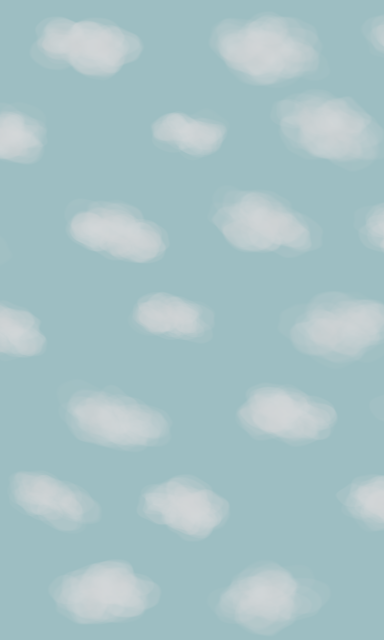
This pattern is drawn by a Shadertoy shader. Its source:

```glsl
// Soft painted clouds scattered over a flat, pale teal sky.
#define CELL_SIZE vec2(0.255, 0.143)    // spacing of clouds, canvas height = 1
#define JITTER vec2(0.060, 0.034)       // random shift of a cloud in its cell
#define CLOUD_SPREAD vec2(0.055, 0.027) // half extent of the puff centres
#define PUFF_RADIUS vec2(0.037, 0.027)
#define PUFF_COUNT 36
#define WISP_COUNT 6
#define PUFF_ALPHA 0.155
#define EDGE_SOFTNESS 0.15
#define WARP 0.007
#define SKY_COLOR vec3(0.615, 0.745, 0.760)
#define CLOUD_COLOR vec3(0.826, 0.836, 0.842)

float hash(vec2 p) {
    return fract(sin(dot(p, vec2(127.1, 311.7))) * 43758.5453);
}

vec2 hash2(vec2 p) {
    return vec2(hash(p), hash(p + vec2(37.3, 17.9)));
}

float valueNoise(vec2 p) {
    vec2 i = floor(p), f = fract(p);
    f = f * f * (3.0 - 2.0 * f);
    return mix(mix(hash(i), hash(i + vec2(1, 0)), f.x),
               mix(hash(i + vec2(0, 1)), hash(i + vec2(1, 1)), f.x), f.y);
}

// Share of light let through by one cloud made of translucent ellipses
float cloudClearness(vec2 p, vec2 id) {
    float size = mix(0.78, 1.16, hash(id + 5.7));
    float strength = mix(0.7, 1.15, hash(id + 9.2));
    p /= size;
    if (abs(p.x) > 0.14 || abs(p.y) > 0.12) return 1.0;

    p.y += p.x * mix(-0.05, 0.25, hash(id + 2.4)); // lean down to the right
    float clearness = 1.0;
    for (int i = 0; i < PUFF_COUNT; i++) {
        vec2 seed = id * 7.13 + float(i) * vec2(1.37, 2.71);
        vec2 rnd = hash2(seed);
        bool wisp = i < WISP_COUNT;

        // Even scatter over an ellipse; wisps drift outwards and stay faint
        float angle = 6.2832 * rnd.x;
        vec2 center = CLOUD_SPREAD * sqrt(rnd.y) * vec2(cos(angle), sin(angle));
        if (wisp) center *= vec2(1.35, 1.15);

        vec2 radius = PUFF_RADIUS * mix(0.65, 1.2, hash(seed + 4.1));
        float dist = length((p - center) / radius);
        float alpha = PUFF_ALPHA * strength * (wisp ? 0.6 : 1.0);
        clearness *= 1.0 - alpha * (1.0 - smoothstep(1.0 - EDGE_SOFTNESS, 1.0, dist));
    }
    return clearness;
}

void mainImage(out vec4 fragColor, in vec2 fragCoord) {
    vec2 uv = fragCoord / iResolution.y;

    // Uneven outlines, slightly stretched sideways like brush marks
    vec2 warp = vec2(valueNoise(uv * vec2(45.0, 70.0)),
                     valueNoise(uv * vec2(40.0, 60.0) + 31.0)) - 0.5;
    vec2 p = uv + WARP * warp;

    // Clouds from the nearby cells, each row slid by its own amount
    float clearness = 1.0;
    float baseRow = floor(p.y / CELL_SIZE.y);
    for (int j = -1; j <= 1; j++) {
        float row = baseRow + float(j);
        float slide = 0.5 * mod(row, 2.0) + 0.35 * hash(vec2(row, 3.3));
        float baseColumn = floor(p.x / CELL_SIZE.x - slide);
        for (int i = -1; i <= 1; i++) {
            vec2 id = vec2(baseColumn + float(i), row);
            vec2 center = (id + vec2(0.5 + slide, 0.5)) * CELL_SIZE;
            center += JITTER * (hash2(id + 13.1) - 0.5);
            clearness *= cloudClearness(p - center, id);
        }
    }

    // Faint paint mottling inside the clouds
    float mottle = 0.025 * (valueNoise(uv * 42.0 + 8.0) - 0.5);
    vec3 color = mix(CLOUD_COLOR + mottle, SKY_COLOR, clearness);
    fragColor = vec4(color, 1.0);
}
```
